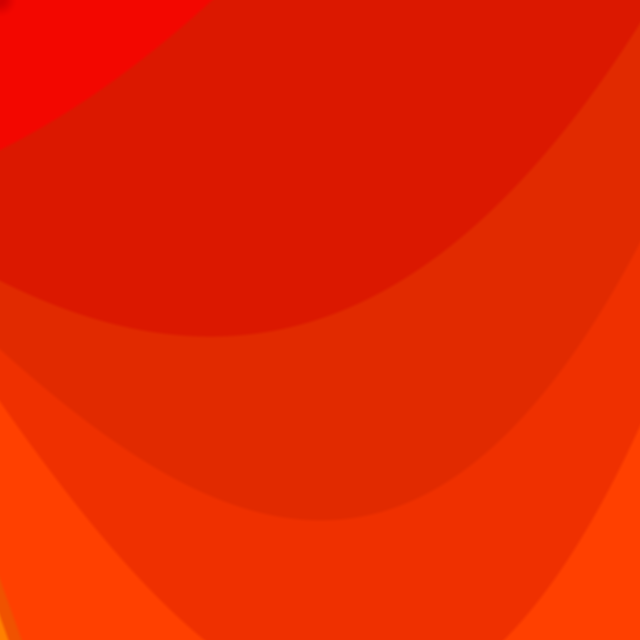
Write a WebGL 1 fragment shader that draws this background.

```glsl
precision highp float;
// Flat layers of red to orange, stacked from the top down as wide bowls.
// Each boundary is a cubic curve of depth below the top edge; its height
// difference is divided by the local slope to give an even, soft edge.

#define EDGE_SOFTNESS 0.004
#define CORNER_SOFTNESS 0.013
#define CORNER_RADIUS 0.016

#define CRIMSON vec3(0.82, 0.00, 0.00)
#define SCARLET vec3(0.953, 0.027, 0.00)
#define DEEP_RED vec3(0.859, 0.094, 0.00)
#define RUST vec3(0.882, 0.165, 0.00)
#define VERMILION vec3(0.937, 0.188, 0.00)
#define ORANGE vec3(1.00, 0.251, 0.00)
#define BURNT vec3(0.94, 0.32, 0.00)
#define AMBER vec3(1.00, 0.50, 0.00)

uniform vec2 u_resolution;

// Coverage of the region below the cubic with coefficients c (constant first).
float below(vec2 p, vec4 c, float softness) {
  float curve = c.x + p.x * (c.y + p.x * (c.z + p.x * c.w));
  float slope = c.y + p.x * (2.0 * c.z + 3.0 * p.x * c.w);
  float distanceBelow = (p.y - curve) / sqrt(1.0 + slope * slope);
  return smoothstep(-softness, softness, distanceBelow);
}

void main() {
  // x runs right, y is the depth below the top edge.
  vec2 p = gl_FragCoord.xy / u_resolution;
  p.y = 1.0 - p.y;

  // Dark glow in the top left corner.
  float corner = smoothstep(-CORNER_SOFTNESS, CORNER_SOFTNESS, length(p) - CORNER_RADIUS);
  vec3 color = mix(CRIMSON, SCARLET, corner);

  // Main bowls, from the upper left downwards.
  color = mix(color, DEEP_RED, below(p, vec4(0.2344, -0.5, -0.622, 0.0), EDGE_SOFTNESS));
  color = mix(color, RUST, below(p, vec4(0.4388, 0.501, -0.626, -0.277), EDGE_SOFTNESS));
  color = mix(color, VERMILION, below(p, vec4(0.546, 0.8965, -0.386, -0.677), EDGE_SOFTNESS));
  color = mix(color, ORANGE, below(p, vec4(0.6276, 1.432, -0.5676, -0.826), EDGE_SOFTNESS));

  // Thin steep bands in the bottom left corner.
  color = mix(color, BURNT, below(p, vec4(0.905, 2.8, 0.0, 0.0), EDGE_SOFTNESS));
  color = mix(color, AMBER, below(p, vec4(0.963, 2.8, 0.0, 0.0), EDGE_SOFTNESS));

  gl_FragColor = vec4(color, 1.0);
}
```
